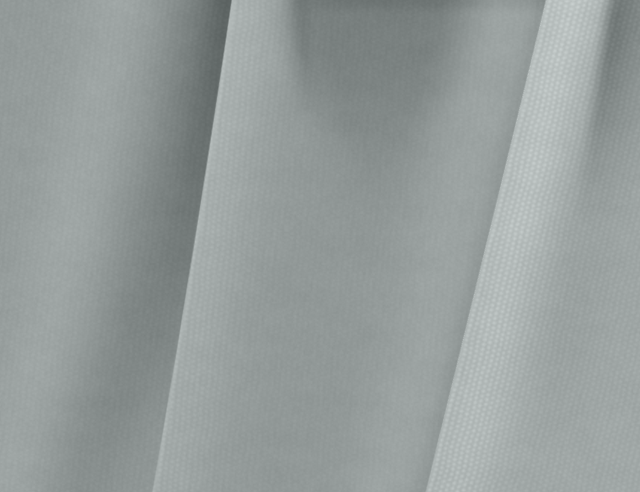
A Shadertoy shader for this texture:

```glsl
// Soft grey-green knitted cloth hanging in three overlapping diagonal folds.

float hash(vec2 p) {
    vec3 q = fract(vec3(p.xyx) * 0.1031);
    q += dot(q, q.yzx + 33.33);
    return fract((q.x + q.y) * q.z);
}

float valueNoise(vec2 p) {
    vec2 cell = floor(p), f = fract(p);
    f = f * f * (3.0 - 2.0 * f);
    float low = mix(hash(cell), hash(cell + vec2(1, 0)), f.x);
    float high = mix(hash(cell + vec2(0, 1)), hash(cell + vec2(1, 1)), f.x);
    return mix(low, high, f.y);
}

float bell(float x, float width) {
    x /= width;
    return exp(-x * x);
}

// Positions of the two overlapping hems across the canvas
float firstEdge(float y) { return 0.238 + 0.135 * y - 0.011 * y * y; }
float secondEdge(float y) { return 0.665 + 0.188 * y; }

float leftFold(vec2 uv) {
    float valley = mix(0.12, 0.36, uv.y) + 0.12 * uv.y * (1.0 - uv.y);
    float light = 0.595 + 0.045 * bell(uv.x - 0.02 - 0.17 * uv.y, 0.07);
    light -= mix(0.045, 0.165, uv.y) * bell(uv.x - valley, 0.085);
    return light - 0.05 * smoothstep(0.06, 0.0, firstEdge(uv.y) - uv.x) * uv.y;
}

float middleFold(vec2 uv) {
    float fromRim = max(uv.x - firstEdge(uv.y), 0.0);
    float toHem = secondEdge(uv.y) - uv.x;
    float light = 0.585 + mix(0.065, 0.10, uv.y) * exp(-fromRim * fromRim / 0.008);
    light += 0.045 * bell(toHem - 0.06, 0.07);
    // Hanging shadow that narrows downward from the top
    float halfWidth = mix(0.05, 0.14, smoothstep(0.55, 1.0, uv.y));
    float across = abs(uv.x - mix(0.565, 0.595, uv.y));
    float hollow = 1.0 - smoothstep(halfWidth - 0.06, halfWidth + 0.05, across);
    light -= 0.095 * hollow * smoothstep(0.5, 0.95, uv.y);
    // Small pinched crease
    light -= 0.07 * bell(uv.x - 0.468 - 0.05 * (1.0 - uv.y), 0.018) * smoothstep(0.72, 1.0, uv.y);
    light -= 0.04 * smoothstep(0.965, 1.0, uv.y) * smoothstep(0.44, 0.52, uv.x);
    return light - 0.025 * smoothstep(0.03, 0.0, toHem);
}

float rightFold(vec2 uv) {
    float fromRim = uv.x - secondEdge(uv.y);
    float light = 0.645 + mix(0.065, 0.125, uv.y) * bell(fromRim - 0.045, 0.065);
    // Deep crease that softens as it descends
    float fromCrease = uv.x - 0.96 + 0.12 * (1.0 - uv.y);
    float shade = smoothstep(-0.025, 0.012, fromCrease) * exp(-max(fromCrease, 0.0) / 0.06);
    light -= 0.22 * shade * smoothstep(0.5, 1.0, uv.y);
    return light - 0.03 * bell(fromCrease, 0.07) * smoothstep(0.0, 0.4, uv.y);
}

// Staggered stitches in vertical ribs, leaning with the cloth
float knit(vec2 p, float lean) {
    vec2 stitch = vec2(p.x - lean * p.y, p.y + 0.15 * p.x) / vec2(0.0115, 0.0105);
    stitch += 0.35 * (valueNoise(p * 22.0) - 0.5);
    float rib = cos(6.2832 * stitch.x);
    float loop = cos(3.1416 * stitch.x) * cos(6.2832 * stitch.y);
    return 0.45 * rib + 0.55 * loop;
}

void mainImage(out vec4 fragColor, in vec2 fragCoord) {
    vec2 uv = fragCoord / iResolution.xy;
    vec2 p = fragCoord / iResolution.y;
    float soft = max(0.0018, 0.9 / iResolution.x);
    float fromFirst = uv.x - firstEdge(uv.y);
    float fromSecond = uv.x - secondEdge(uv.y);
    float onMiddle = smoothstep(-soft, soft, fromFirst);
    float onRight = smoothstep(-soft, soft, fromSecond);

    float light = mix(leftFold(uv), middleFold(uv), onMiddle);
    light = mix(light, rightFold(uv), onRight);

    // Thin lit hems
    light += 0.035 * bell(fromFirst - 0.003, 0.004) * onMiddle;
    light += 0.025 * bell(fromSecond - 0.004, 0.005) * onRight;

    // Stitches are clearest where the cloth turns toward the light
    float lean = mix(mix(0.12, 0.10, onMiddle), 0.245, onRight);
    float relief = mix(0.010, 0.008 + 0.012 * bell(fromFirst, 0.10), onMiddle);
    relief = mix(relief, 0.018 + 0.020 * bell(fromSecond - 0.04, 0.07), onRight);
    light += relief * knit(p, lean);

    // Broad mottling and fine fibre grain
    light += 0.012 * (valueNoise(p * vec2(16.0, 28.0)) - 0.5);
    light += 0.014 * (valueNoise(p * vec2(150.0, 95.0)) - 0.5);
    light += 0.016 * (valueNoise(p * 330.0) - 0.5);

    vec3 color = light + vec3(-0.018, 0.010, 0.006);
    fragColor = vec4(clamp(color, 0.0, 1.0), 1.0);
}
```
